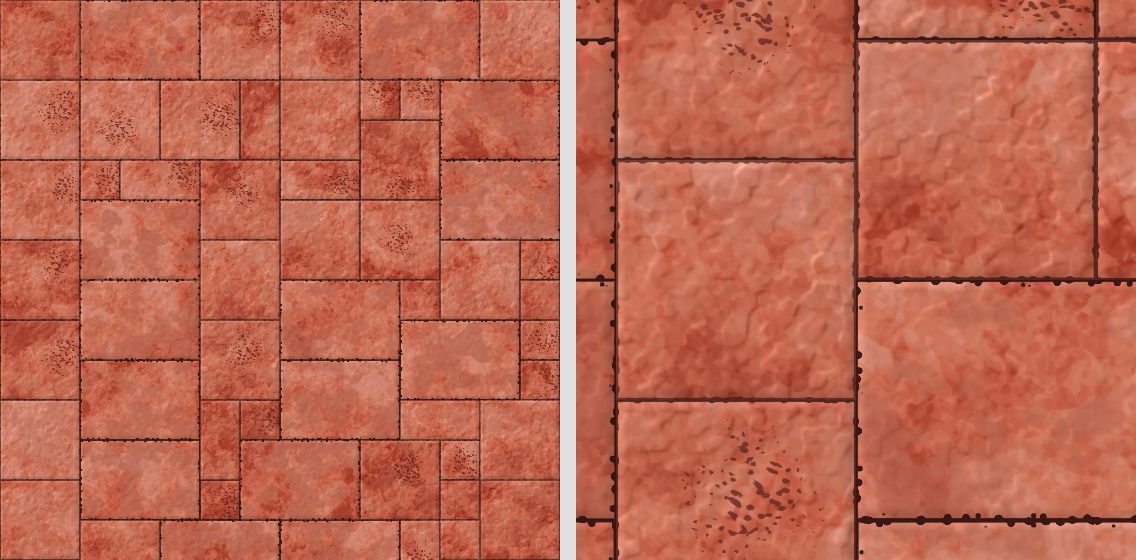
Left, the full canvas; right, a detail of the centre.
This texture is drawn by a Shadertoy shader. Its source:

```glsl
// Terracotta paving: square and oblong slabs packed on a grid, row by row.
// Each slab gets its own tone, cellular-noise mottling, small pits,
// bevelled sides and a ragged dark joint.

const int GRID = 14;               // grid cells along each side
const float SEED = 23.0;           // picks another slab layout
const float JOINT_WIDTH = 0.020;   // half width of a joint, in cells
const float TONE = 0.56;           // overall lightness of the clay
const float TONE_SPREAD = 0.42;    // difference between slabs
const float CLOUD_CONTRAST = 1.15;
const float PATCH_CONTRAST = 0.22;
const float GRAIN_CONTRAST = 0.26;
const float RELIEF = 0.16;

const vec3 DEEP_RED = vec3(0.66, 0.25, 0.18);
const vec3 BRICK = vec3(0.77, 0.37, 0.28);
const vec3 CLAY = vec3(0.80, 0.45, 0.35);
const vec3 PINK = vec3(0.82, 0.52, 0.44);
const vec3 DUST = vec3(0.71, 0.39, 0.31);
const vec3 PIT = vec3(0.38, 0.14, 0.11);
const vec3 JOINT = vec3(0.20, 0.07, 0.06);

vec3 hash3(vec2 p) {
    vec3 q = fract(p.xyx * vec3(0.1031, 0.1030, 0.0973));
    q += dot(q, q.yxz + 33.33);
    return fract((q.xxy + q.yzz) * q.zyx);
}

// x: distance to the nearest feature point, y: smoothly blended cell value
vec2 cellular(vec2 p) {
    vec2 base = floor(p), f = p - base;
    float nearest = 9.0, sum = 0.0, total = 0.0;
    for (int j = -1; j <= 1; j++)
    for (int i = -1; i <= 1; i++) {
        vec2 cell = vec2(i, j);
        vec3 h = hash3(base + cell);
        vec2 r = cell + h.xy - f;
        float d2 = dot(r, r), weight = exp(-7.0 * d2);
        nearest = min(nearest, d2);
        sum += weight * h.z;
        total += weight;
    }
    return vec2(sqrt(nearest), sum / total);
}

float layers(vec2 p, int octaves) {
    float sum = 0.0, total = 0.0, amp = 0.5;
    for (int i = 0; i < octaves; i++) {
        sum += amp * cellular(p).y;
        total += amp;
        amp *= 0.55;
        p = mat2(1.6, 1.2, -1.2, 1.6) * p + 5.3;
    }
    return sum / total;
}

// Packs slabs from the top row down; bit masks mark the taken cells.
// Returns the corner (xy) and size (zw) of the slab that holds p.
vec4 findSlab(vec2 p) {
    ivec2 c = ivec2(floor(p));
    int taken = 0;
    for (int y = 0; y < GRID; y++) {
        int below = 0;
        for (int x = 0; x < GRID; x++) {
            if (((taken >> x) & 1) == 1) continue;
            float pick = hash3(vec2(x, y) + SEED).x;
            int wanted = pick < 0.34 ? 3 : pick < 0.82 ? 2 : 1;
            int h = pick < 0.72 || (pick > 0.82 && pick < 0.88) ? 2 : 1;
            int w = 1;
            while (w < wanted && x + w < GRID && ((taken >> (x + w)) & 1) == 0) w++;
            if (w == 1 && wanted > 1) h = 1;
            int mask = ((1 << w) - 1) << x;
            taken |= mask;
            if (h == 2) below |= mask;
            if (c.x >= x && c.y >= y && c.x < x + w && c.y < y + h)
                return vec4(x, y, w, h);
        }
        taken = below;
    }
    return vec4(0.0, 0.0, 1.0, 1.0);
}

void mainImage(out vec4 fragColor, in vec2 fragCoord) {
    vec2 uv = fragCoord / iResolution.xy;
    vec2 p = vec2(uv.x, 1.0 - uv.y) * float(GRID);
    float aa = 0.6 * float(GRID) / iResolution.y;

    vec4 slab = findSlab(p);
    vec2 q = p - slab.xy, size = slab.zw;
    vec3 rnd = hash3(slab.xy * 1.7 + 11.0);
    vec2 s = p + floor(rnd.xy * 40.0) * 3.0;
    float area = size.x * size.y;
    float large = step(5.0, area), small = 1.0 - step(1.5, area);

    // Mottled clay
    float cloud = layers(s * 1.1, 4);
    float patches = layers(s * 3.2 + cloud * 2.0, 4);
    float grain = cellular(s * 17.0).y;
    float tone = TONE + TONE_SPREAD * (rnd.z - 0.5) + CLOUD_CONTRAST * (cloud - 0.5);
    tone += PATCH_CONTRAST * (smoothstep(0.42, 0.58, patches) - 0.5);
    tone += GRAIN_CONTRAST * (grain - 0.5);
    tone += 0.12 * dot(q / size - 0.5, rnd.xy * 2.0 - 1.0);
    tone -= 0.10 * small + 0.10 * smoothstep(7.5, 12.0, p.y);
    vec3 color = mix(DEEP_RED, BRICK, smoothstep(0.08, 0.36, tone));
    color = mix(color, CLAY, smoothstep(0.36, 0.60, tone));
    color = mix(color, PINK, smoothstep(0.60, 0.88, tone));
    float dust = smoothstep(0.42, 0.62, layers(s * 2.3 + 9.0, 3));
    color = mix(color, DUST, dust * mix(0.35, 0.7, large));

    // Rough surface, lit from the upper left
    float relief = cellular(s * 9.0 + 0.22).y - cellular(s * 9.0).y;
    color += RELIEF * relief * mix(1.0, 0.5, large);

    // Clustered pits
    vec2 center = size * (0.15 + 0.7 * rnd.yx);
    float zone = smoothstep(0.75, 0.1, length(q - center) + 0.7 * (patches - 0.5));
    zone *= step(0.4, rnd.y) * (1.0 - large);
    float pore = cellular(s * vec2(9.0, 12.0) + 2.0 * patches).x;
    float radius = 0.34 * zone;
    float pit = (1.0 - smoothstep(radius - 0.12, radius + 0.04, pore)) * smoothstep(0.0, 0.3, zone);
    color = mix(color, PIT, 0.75 * pit);

    // Bevels and chipped joints
    vec2 low = q, high = size - q;
    float lit = min(low.x, low.y), shaded = min(high.x, high.y);
    color += 0.07 * (1.0 - smoothstep(0.03, 0.10, lit));
    color *= 1.0 - 0.12 * (1.0 - smoothstep(0.02, 0.14, shaded));
    float chip = smoothstep(0.40, 0.10, cellular(p * 9.0).x);
    float width = JOINT_WIDTH * mix(0.6, 1.1, rnd.x) + chip * mix(0.012, 0.04, large);
    float edge = min(lit, shaded);
    float joint = 1.0 - smoothstep(width - aa, width + aa, edge);
    color = mix(color, JOINT, joint * mix(0.6, 0.95, max(large, rnd.y)));

    fragColor = vec4(clamp(color, 0.0, 1.0), 1.0);
}
```
